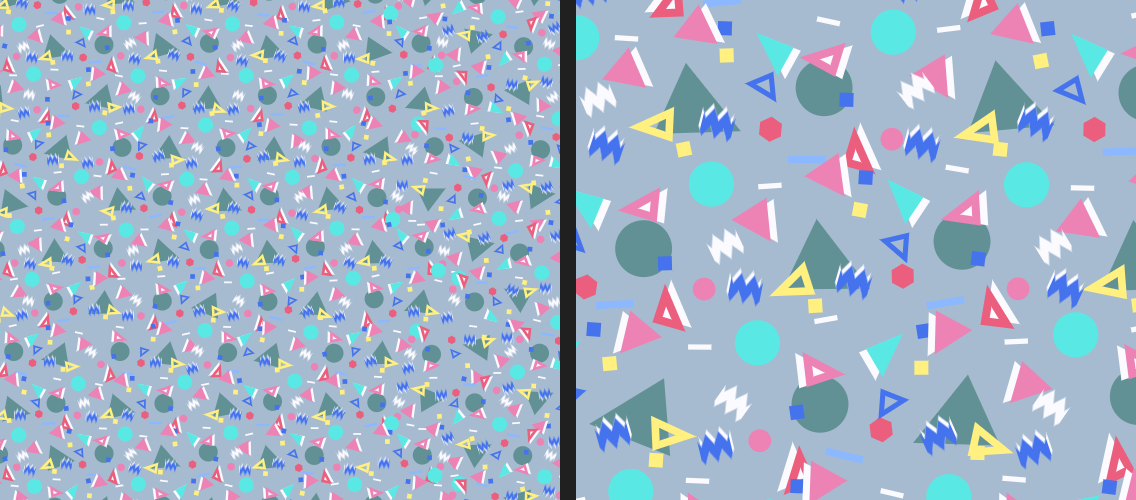
Left: the whole. Right: its middle third, enlarged.
Give the GLSL for this pattern, as a Shadertoy shader.

```glsl
// Staggered confetti of triangles, dots, zigzags and dashes on dusty blue.

const float WIDTH = 1152.0;              // canvas width in pattern units
const vec2 PITCH = vec2(219.0, 105.5);   // repeat spacing
const vec2 START = vec2(120.0, 98.0);    // first repeat, from the top left

const vec3 GROUND = vec3(0.652, 0.732, 0.816);
const vec3 TEAL = vec3(0.385, 0.57, 0.585);
const vec3 WHITE = vec3(0.98, 0.98, 1.0);
const vec3 PINK = vec3(0.93, 0.51, 0.71);
const vec3 RED = vec3(0.92, 0.37, 0.49);
const vec3 CYAN = vec3(0.35, 0.91, 0.89);
const vec3 BLUE = vec3(0.27, 0.45, 0.93);
const vec3 SKY = vec3(0.55, 0.72, 1.0);
const vec3 YELLOW = vec3(1.0, 0.94, 0.5);

float hash(vec2 p) {
    return fract(sin(dot(p, vec2(127.1, 311.7))) * 43758.5453);
}

vec2 rotate(vec2 p, float angle) {
    float c = cos(angle), s = sin(angle);
    return vec2(c * p.x - s * p.y, s * p.x + c * p.y);
}

// Distance functions
float edge(vec2 p, vec2 a, vec2 b) {
    vec2 e = normalize(b - a), d = p - a;
    return e.x * d.y - e.y * d.x;
}

float triangle(vec2 p, vec2 a, vec2 b, vec2 c) {
    return max(edge(p, a, b), max(edge(p, b, c), edge(p, c, a)));
}

float box(vec2 p, vec2 halfSize) {
    vec2 d = abs(p) - halfSize;
    return max(d.x, d.y);
}

float hexagon(vec2 p, float r) {
    p = abs(p);
    return max(p.x, dot(p, vec2(0.5, 0.866))) - r;
}

float zigzag(vec2 p) {
    float wave = 16.0 * abs(fract(p.x / 9.0) - 0.5) - 4.0;
    return max(abs(p.y - wave) * 0.27 - 1.7, abs(p.x) - 11.0);
}

float ring(float d, float w) {
    return max(d, -d - w);
}

// Layering
void paint(inout vec3 col, vec3 ink, float d, float px) {
    col = mix(col, ink, clamp(0.5 - d / px, 0.0, 1.0));
}

void shadedTriangle(inout vec3 col, vec3 ink, vec2 p, vec2 a, vec2 b, vec2 c, vec2 shadow, float rim, float px) {
    float d = triangle(p, a, b, c);
    paint(col, WHITE, triangle(p - shadow, a, b, c), px);
    paint(col, ink, d, px);
    paint(col, WHITE, d + rim, px);
}

// Local position of one piece, with jitter, a small turn and rare gaps
vec2 place(vec2 p, vec2 offset, vec2 id) {
    vec2 seed = id * 7.13 + offset;
    vec2 jitter = vec2(hash(seed), hash(seed + 3.7)) - 0.5;
    float gap = step(0.95, hash(seed + 8.1)) * 1e4;
    return rotate(p - offset - jitter * 9.0, (hash(seed + 5.3) - 0.5) * 0.5) + gap;
}

// Repeats: staggered rows, mirrored in pairs, upturned at the right
float rowShift(float row) {
    return mod(row, 2.0) * (66.0 + 20.0 * mod(row, 4.0));
}

vec2 cellPoint(vec2 p, vec2 id) {
    vec2 anchor = START + id * PITCH + vec2(rowShift(id.y), 0.0);
    vec2 q = p - anchor;
    if (anchor.x > 885.0) q = (q + vec2(15.0, 12.0)) * vec2(1.0, -1.0);
    if (abs(mod(id.y, 4.0) - 1.5) < 1.0) q.x = -q.x;
    return q;
}

void drawLarge(inout vec3 col, vec2 p, vec2 id, float px) {
    paint(col, TEAL, triangle(place(p, vec2(0), id), vec2(-12, -28), vec2(-28, 23), vec2(31, 14)), px);
    paint(col, TEAL, length(place(p, vec2(92, -8), id)) - 19.5, px);
}

void drawSmall(inout vec3 col, vec2 p, vec2 id, float px) {
    // Discs, squares and dashes
    paint(col, CYAN, length(place(p, vec2(-82, -50), id)) - 15.5, px);
    paint(col, PINK, length(place(p, vec2(132, 20), id)) - 7.8, px);
    paint(col, RED, hexagon(place(p, vec2(53, 16), id), 7.5), px);
    paint(col, SKY, box(place(p, vec2(75, 34), id), vec2(13, 2.5)), px);
    paint(col, WHITE, box(place(p, vec2(90, -60), id), vec2(8, 1.8)), px);
    paint(col, WHITE, box(place(p, vec2(-42, -48), id), vec2(8, 1.8)), px);
    paint(col, BLUE, box(place(p, vec2(105, 0), id), vec2(4.8)), px);
    paint(col, BLUE, box(place(p, vec2(25, -56), id), vec2(4.8)), px);
    paint(col, YELLOW, box(place(p, vec2(20, -31), id), vec2(4.8)), px);
    paint(col, YELLOW, box(place(p, vec2(-11, 30), id), vec2(4.8)), px);
    // Triangles
    for (int i = 0; i < 2; i++) {
        vec2 spot = i == 0 ? vec2(-49, -23) : vec2(3, -56);
        shadedTriangle(col, PINK, place(p, spot, id), vec2(3, -15), vec2(-18, 4), vec2(11, 14), vec2(5, 0), 99.0, px);
    }
    shadedTriangle(col, CYAN, place(p, vec2(52, -36), id), vec2(-14, -13), vec2(2, 16), vec2(12, -4), vec2(5, 2), 99.0, px);
    shadedTriangle(col, PINK, place(p, vec2(90, -32), id), vec2(13, -13), vec2(-17, 1), vec2(9, 11), vec2(5, 1), 5.5, px);
    shadedTriangle(col, RED, place(p, vec2(112, 36), id), vec2(-4, -17), vec2(-11, 10), vec2(12, 15), vec2(4, -3), 5.5, px);
    paint(col, BLUE, ring(triangle(place(p, vec2(42, -9), id), vec2(8, -11), vec2(-11, -2), vec2(11, 10)), 3.5), px);
    paint(col, YELLOW, ring(triangle(place(p, vec2(-28, 17), id), vec2(13, -13), vec2(-16, 5), vec2(15, 11)), 5.2), px);
    // Zigzags
    paint(col, WHITE, zigzag(rotate(place(p, vec2(-70, -6), id), 0.5)), px);
    for (int i = 0; i < 2; i++) {
        vec2 q = place(p, i == 0 ? vec2(16, 16) : vec2(-58, 25), id);
        paint(col, WHITE, zigzag(rotate(q + vec2(1, 3), -0.2)), px);
        paint(col, BLUE, zigzag(rotate(q, -0.2)), px);
    }
}

void mainImage(out vec4 fragColor, in vec2 fragCoord) {
    float px = WIDTH / iResolution.x;
    vec2 p = vec2(fragCoord.x, iResolution.y - fragCoord.y) * px;
    float nearRow = floor((p.y - START.y) / PITCH.y + 0.5);
    vec3 col = GROUND;
    for (int layer = 0; layer < 2; layer++)
    for (int j = -1; j <= 1; j++)
    for (int i = 0; i < 2; i++) {
        float row = nearRow + float(j);
        float column = floor((p.x - START.x - rowShift(row)) / PITCH.x) + float(i);
        vec2 id = vec2(column, row);
        vec2 q = cellPoint(p, id);
        if (layer == 0) drawLarge(col, q, id, px);
        else drawSmall(col, q, id, px);
    }
    fragColor = vec4(col, 1.0);
}
```
